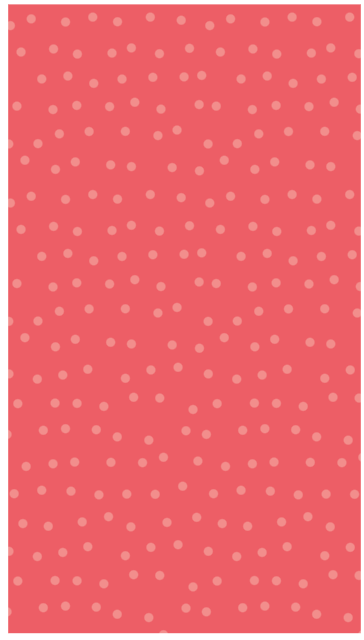
This pattern is drawn by a Shadertoy shader. Its source:

```glsl
// Pale round dots scattered over a coral panel with a thin white margin.
// Each cell of a staggered grid holds one jittered dot; cell ids wrap, so the
// scatter repeats like a printed fabric, changing to a second scatter lower down.

const vec3 WHITE = vec3(1.0);
const vec3 CORAL = vec3(0.93, 0.37, 0.40);
const vec3 PALE_PINK = vec3(0.95, 0.555, 0.55);

// All lengths are fractions of the canvas height.
const vec2 MARGIN_TOP_LEFT = vec2(0.0127, 0.0068);
const vec2 MARGIN_BOTTOM_RIGHT = vec2(0.0049, 0.0107);
const vec2 CELL_SIZE = vec2(0.0445, 0.0462);
const vec2 REPEAT_CELLS = vec2(7.0, 6.0);
const float ROWS_PER_SCATTER = 12.0;
const float DOT_RADIUS = 0.0071;
const float JITTER = 0.27;
const float TAU = 6.2831853;

float hash(vec2 p) {
    return fract(sin(dot(p, vec2(127.1, 311.7))) * 43758.5453);
}

// Random offset inside a disc of the given radius.
vec2 discJitter(vec2 seed, float radius) {
    float angle = TAU * hash(seed);
    float reach = radius * sqrt(hash(seed + 19.7));
    return reach * vec2(cos(angle), sin(angle));
}

// Centre of the dot that belongs to one cell.
vec2 dotCentre(vec2 cell, vec2 cellSize) {
    float scatterId = floor(cell.y / ROWS_PER_SCATTER);
    vec2 seed = mod(cell, REPEAT_CELLS) + 31.0 * scatterId + 3.0;
    float stagger = 0.5 * mod(cell.y, 2.0);
    return (cell + vec2(stagger, 0.5) + discJitter(seed, JITTER)) * cellSize;
}

// Signed distance to the nearest dot.
float dotField(vec2 p, vec2 cellSize, float radius) {
    vec2 home = floor(p / cellSize);
    float nearest = 1.0;
    for (int j = -1; j <= 1; j++) {
        for (int i = -1; i <= 1; i++) {
            vec2 centre = dotCentre(home + vec2(i, j), cellSize);
            nearest = min(nearest, length(p - centre));
        }
    }
    return nearest - radius;
}

// Signed distance to an axis-aligned box given by two corners.
float boxField(vec2 p, vec2 low, vec2 high) {
    vec2 d = max(low - p, p - high);
    return max(d.x, d.y);
}

// Coverage of a shape, softened over the given width.
float coverage(float d, float width) {
    return clamp(0.5 - d / width, 0.0, 1.0);
}

void mainImage(out vec4 fragColor, in vec2 fragCoord) {
    float pixel = 1.0 / iResolution.y;
    vec2 canvas = iResolution.xy * pixel;
    vec2 p = vec2(fragCoord.x * pixel, 1.0 - fragCoord.y * pixel);

    // Dots on the coral ground
    float dots = dotField(p - MARGIN_TOP_LEFT, CELL_SIZE, DOT_RADIUS);
    vec3 color = mix(CORAL, PALE_PINK, coverage(dots, 1.4 * pixel));

    // White margin around the panel
    float panel = boxField(p, MARGIN_TOP_LEFT, canvas - MARGIN_BOTTOM_RIGHT);
    color = mix(WHITE, color, coverage(panel, 1.2 * pixel));

    fragColor = vec4(color, 1.0);
}
```
